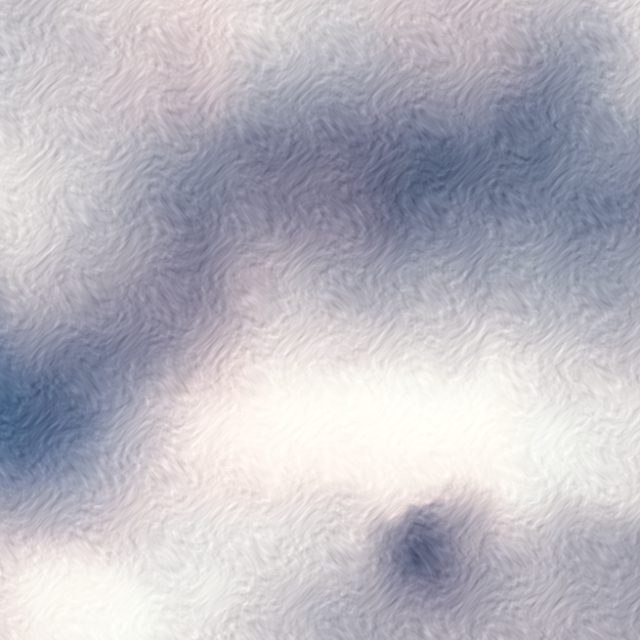
A WebGL 2 fragment shader for this texture:

```glsl
#version 300 es
precision highp float;

uniform vec2 u_resolution;
out vec4 fragColor;

// Tones from deep shadow to glowing white
const int TONES = 8;
const vec3 PALETTE[TONES] = vec3[TONES](
    vec3(0.25, 0.30, 0.41), vec3(0.42, 0.44, 0.54), vec3(0.55, 0.55, 0.63),
    vec3(0.65, 0.64, 0.69), vec3(0.76, 0.73, 0.76), vec3(0.88, 0.84, 0.84),
    vec3(0.97, 0.95, 0.93), vec3(1.00, 0.995, 0.97));

const float BILLOW_SCALE = 4.0;      // cloud cells across the canvas
const float BILLOW_DEPTH = 2.6;      // in palette steps
const float WARP_AMOUNT = 0.12;
const float GRAIN_SCALE = 105.0;     // paper bumps across the canvas
const float GRAIN_STRENGTH = 0.10;
const vec2 LIGHT_STEP = vec2(-0.26, 0.2);  // relief offset in grain cells
const vec3 WARM_TINT = vec3(0.05, -0.015, -0.02);
const vec3 COLD_TINT = vec3(-0.06, 0.0, 0.03);

vec3 hash3(vec2 cell) {
    vec3 h = fract(cell.xyx * vec3(0.1031, 0.1030, 0.0973));
    h += dot(h, h.yxz + 33.33);
    return fract((h.xxy + h.yzz) * h.zyx);
}

// Smooth cellular noise: random values blended around jittered points
float softCells(vec2 p) {
    vec2 cell = floor(p), local = fract(p);
    float total = 0.0, weightSum = 0.0;
    for (int y = -1; y <= 1; y++) {
        for (int x = -1; x <= 1; x++) {
            vec2 offset = vec2(x, y);
            vec3 h = hash3(cell + offset + 40.0);
            vec2 d = offset + 0.15 + 0.7 * h.xy - local;
            float weight = exp(-5.0 * dot(d, d));
            total += weight * h.z;
            weightSum += weight;
        }
    }
    return total / weightSum;
}

// Layered cells, centred on zero
float billows(vec2 p) {
    float sum = 0.0, gain = 0.5;
    for (int octave = 0; octave < 4; octave++) {
        sum += gain * (softCells(p) - 0.5);
        p = mat2(1.6, 1.2, -1.2, 1.6) * p + 7.3;
        gain *= 0.48;
    }
    return sum;
}

// Soft elliptical mass, one at its centre
float mass(vec2 p, vec2 centre, vec2 radius) {
    vec2 d = (p - centre) / radius;
    return exp(-dot(d, d));
}

float cloudTone(vec2 p) {
    float tone = 5.0;

    // Dark arch climbing from the left
    float arch = 0.37 + 0.40 * smoothstep(0.0, 0.5, p.x) - 0.07 * smoothstep(0.65, 1.0, p.x);
    float width = mix(0.22, 0.19, smoothstep(0.0, 0.5, p.x));
    float across = (p.y - arch) / width;
    tone -= 3.3 * exp(-across * across);
    tone -= 0.9 * mass(p, vec2(0.03, 0.37), vec2(0.15, 0.09));
    tone -= 0.7 * mass(p, vec2(0.60, 0.71), vec2(0.30, 0.17));

    // Bright banks
    tone += 2.3 * mass(p, vec2(0.64, 0.34), vec2(0.31, 0.12));
    tone += 1.7 * mass(p, vec2(0.16, 0.04), vec2(0.20, 0.13));

    // Grey lower bank
    float bank = 1.0 - smoothstep(0.12, 0.26, p.y);
    tone -= 1.7 * bank * smoothstep(0.32, 0.60, p.x);
    tone -= 1.0 * mass(p, vec2(0.48, 0.04), vec2(0.13, 0.08));
    return tone;
}

// Small ragged shadow with a crisp sloping upper edge
float crag(vec2 p) {
    float edge = p.x - 0.42 + 0.12 * (softCells(p * 32.0) - 0.5);
    float body = smoothstep(-0.015, 0.035, edge - p.y);
    float patches = smoothstep(0.2, 0.7, softCells(p * vec2(24.0, 18.0) + 3.0));
    return body * mass(p, vec2(0.65, 0.15), vec2(0.065, 0.085)) * mix(0.5, 1.0, patches);
}

// Embossed paper: height difference along the light
float relief(vec2 p) {
    return softCells(p + LIGHT_STEP) - softCells(p - LIGHT_STEP);
}

void main() {
    vec2 p = gl_FragCoord.xy / u_resolution;

    // Clouds
    vec2 warp = vec2(billows(p * 5.0), billows(p * 5.0 + 19.0));
    vec2 q = p + WARP_AMOUNT * warp;
    float tone = cloudTone(q) + BILLOW_DEPTH * billows(q * BILLOW_SCALE + 5.0);
    tone -= 2.9 * crag(p + 0.03 * warp);

    vec3 color = PALETTE[0];
    for (int i = 1; i < TONES; i++) {
        color = mix(color, PALETTE[i], clamp(tone - float(i - 1), 0.0, 1.0));
    }

    // Slow drift of hue
    color += WARM_TINT * (softCells(p * 5.0 + 31.0) - 0.5);
    color += COLD_TINT * mass(q, vec2(0.02, 0.34), vec2(0.22, 0.14));

    // Paper grain, fading in the highlights
    vec2 grainPoint = p * GRAIN_SCALE + 1.5 * sin(p.yx * 47.0);
    float grain = relief(grainPoint) + 0.5 * relief(grainPoint * 1.9 + 11.0);
    color += GRAIN_STRENGTH * grain * (1.0 - 0.75 * smoothstep(4.8, 6.6, tone));

    fragColor = vec4(clamp(color, 0.0, 1.0), 1.0);
}
```
